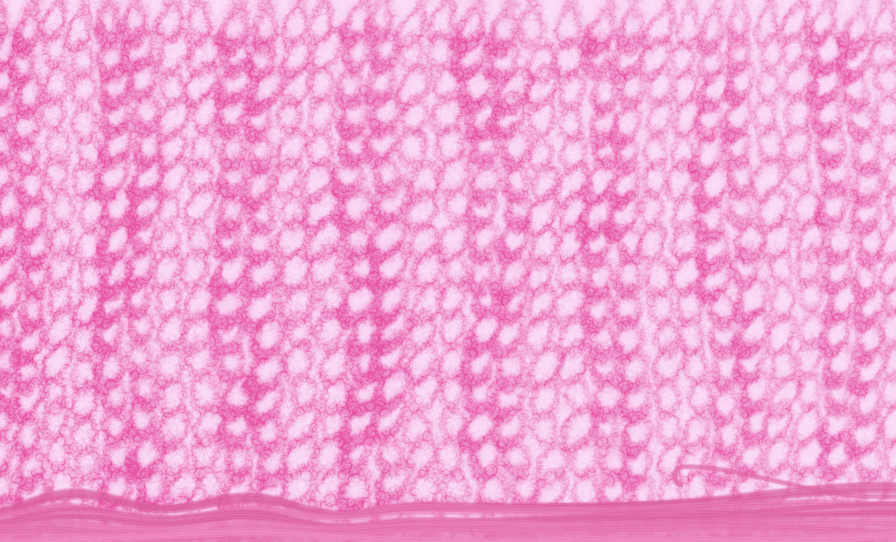
Give the GLSL for this texture, as a Shadertoy shader.

```glsl
// Pink knitted loops in alternating bold and pale column pairs above a band of loose yarn.

const vec3 PAPER = vec3(0.98, 0.865, 0.975);
const vec3 INK = vec3(0.905, 0.34, 0.65);
const vec3 YARN_DARK = vec3(0.85, 0.35, 0.61);
const vec3 YARN_LIGHT = vec3(0.95, 0.57, 0.78);

float hash(vec2 p) {
    vec3 q = fract(p.xyx * 0.1031);
    q += dot(q, q.yzx + 33.33);
    return fract((q.x + q.y) * q.z);
}

// Soft line of half width w around distance d
float stroke(float d, float w, float blur) {
    return 1.0 - smoothstep(w - blur, w + blur, abs(d));
}

// Cellular scribble: thin overlapping circles, one per cell
float curls(vec2 q, float w) {
    float ink = 0.0;
    for (int j = -1; j <= 1; j++)
    for (int i = -1; i <= 1; i++) {
        vec2 cell = floor(q) + vec2(i, j);
        vec2 center = cell + vec2(hash(cell), hash(cell + 17.3));
        float radius = mix(0.4, 0.8, hash(cell + 41.7));
        ink += 0.5 * stroke(length(q - center) - radius, 0.5 * w, 0.5 * w);
    }
    return min(ink, 1.2);
}

// Column and row coordinates, with rows counted downwards
vec2 knitGrid(vec2 uv) {
    float down = 1.0 - uv.y;
    float bend = 0.43 * sin(6.283 * uv.x / 0.885) * (1.0 - uv.x);
    float slant = (0.15 + 0.5 * uv.x) * down;
    float sway = 0.14 * sin(9.0 * down + 14.0 * uv.x);
    return vec2(30.4 * uv.x + 0.45 + bend - slant + sway, 17.5 * down - 0.1);
}

// x: yarn stroke density, y: fuzzy halo, z: halo of the bold loops only
vec3 knit(vec2 g) {
    float clear = 1.0, halo = 0.0, boldHalo = 0.0;
    for (int j = -2; j <= 1; j++)
    for (int i = -1; i <= 1; i++) {
        vec2 id = floor(g) + vec2(i, j);
        if (id.y < 0.0) continue;
        float vary = hash(id + 5.1);
        float bold = step(mod(id.x, 4.0), 1.5);
        bold *= 0.85 + 0.15 * sin(0.7 * id.y + 2.0 * id.x);
        vec2 jitter = vec2(hash(id), hash(id + 9.4)) - 0.5;
        vec2 d = g - id - 0.5 - 0.28 * jitter;
        d.y -= 0.4 * hash(vec2(id.x, 3.7));
        d.x += 0.22 + 0.5 * (vary - 0.5) * d.y - 0.22 * (1.0 - d.y);

        // First row ends in a pointed tip
        vec2 size = vec2(0.4, 0.56) * mix(0.86, 1.14, vary);
        if (id.y < 0.5) {
            size.y = 0.66;
            size.x *= clamp(0.85 + 0.65 * d.y, 0.4, 1.0);
        }
        float ring = (length(d / size) - 1.0) * size.x;

        // Bold loops thicken toward the lower left
        float heavy = 0.5 + 0.5 * dot(d / (length(d) + 0.001), vec2(-0.4, 0.9));
        heavy *= heavy;
        float width = mix(0.1, 0.1 + 0.1 * heavy, bold);
        float strength = mix(0.3, 0.2 + 0.42 * heavy, bold) * mix(0.75, 1.15, vary);
        clear *= 1.0 - strength * stroke(ring, width, 0.09);
        float glow = exp(-15.0 * ring * ring);
        halo = max(halo, glow);
        boldHalo = max(boldHalo, glow * bold);
    }
    return vec3(1.0 - clear, halo, boldHalo);
}

// Height of a loose strand whose resting height is h
float strandHeight(float x, float h, float seed) {
    float wave = sin(4.6 * x + 6.0 * seed) + 0.7 * sin(9.0 * x - 9.0 * seed);
    float humps = 0.013 * sin(18.5 * x - 0.83) * (1.0 - smoothstep(0.5, 0.9, x));
    float rise = 1.0 + 0.35 * smoothstep(0.9, 1.65, x);
    return h * rise + 0.007 * wave + humps * h / 0.06;
}

// Streaked yarn laid over the color below it
vec3 layYarn(vec3 base, float d, float x, float seed, float px) {
    float streak = 0.5 + 0.5 * sin(1300.0 * d + 5.0 * sin(7.0 * x + 9.0 * seed));
    float light = clamp(seed * 0.85 + 0.25 * streak - 0.1, 0.0, 1.0);
    vec3 yarn = mix(YARN_DARK, YARN_LIGHT, light);
    return mix(base, yarn, 0.68 * stroke(d, 0.0045, 0.0018 + px));
}

void mainImage(out vec4 fragColor, in vec2 fragCoord) {
    vec2 uv = fragCoord / iResolution.xy;
    vec2 p = fragCoord / iResolution.y;
    float px = 0.7 / iResolution.y;

    // Knitted columns and their scribbled fibers
    vec2 g = knitGrid(uv);
    vec3 fabric = knit(g + 0.035 * sin(g.yx * vec2(8.0, 9.0) + 3.0 * sin(g * 2.3)));
    float fiber = curls(p * 72.0, max(0.18, 105.0 * px))
                + curls(p.yx * 58.0 + 8.0, max(0.16, 85.0 * px));
    float wear = 0.85 + 0.15 * sin(5.0 * uv.y + 8.0 * uv.x) * sin(11.0 * uv.x);
    float fuzz = mix(0.27, 0.14, uv.x) * wear;
    float density = fabric.x * (0.72 + 0.3 * fiber);
    density += fabric.y * fuzz * (0.25 + fiber);
    density += fabric.z * mix(0.15, 0.03, uv.x);
    density = min(density, 0.75 * density + 0.17);
    vec3 color = mix(PAPER, INK, clamp(density, 0.0, 1.0));

    // Loose yarn along the lower edge
    float top = strandHeight(p.x, 0.056, 0.3);
    vec3 bed = mix(YARN_DARK, YARN_LIGHT, 0.45);
    color = mix(color, bed, 0.7 * (1.0 - smoothstep(top - 0.014, top + 0.006, p.y)));
    for (int i = 0; i < 16; i++) {
        float seed = hash(vec2(i, 2.6));
        float d = p.y - strandHeight(p.x, 0.07 - 0.0044 * float(i), seed);
        color = layYarn(color, d, p.x, seed, px);
    }

    // Stray hooked end
    vec2 hook = p - vec2(1.261, 0.122);
    float tail = hook.y - 0.017 + 0.055 * smoothstep(0.0, 0.35, hook.x);
    float end = hook.x < 0.0 ? length(hook) - 0.017 : tail;
    color = layYarn(color, end, p.x, 0.2, px);
    fragColor = vec4(color, 1.0);
}
```
